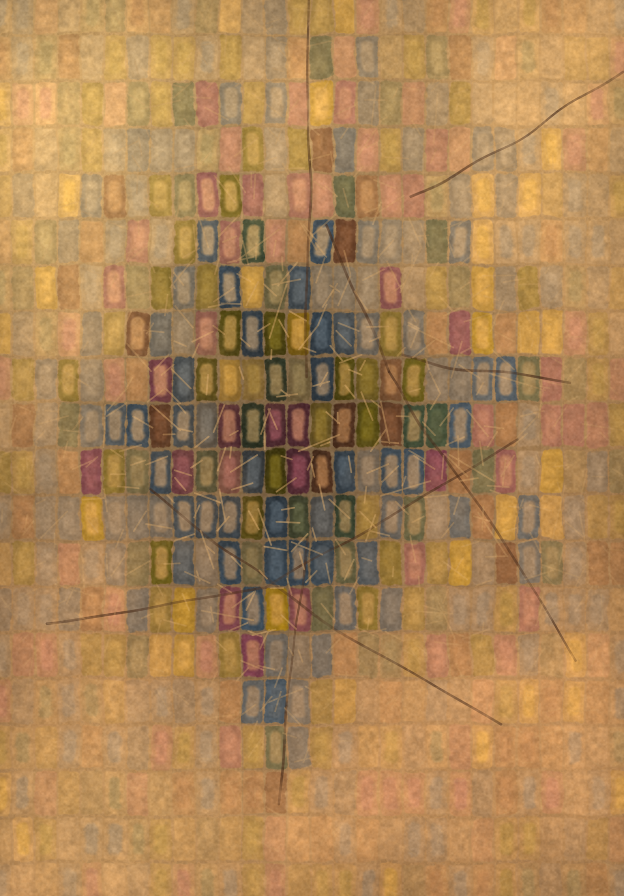
Write a WebGL 2 fragment shader that draws this pattern.

```glsl
#version 300 es
precision highp float;
uniform vec2 u_resolution;
out vec4 outColor;

const float ASPECT = 0.693;
const vec2 GRID = vec2(27.14, 19.49);

float hash(vec2 p) {
  vec3 q = fract(p.xyx * vec3(0.1031, 0.1030, 0.0973));
  q += dot(q, q.yzx + 33.33);
  return fract((q.x + q.y) * q.z);
}

float noise(vec2 p) {
  vec2 i = floor(p), f = fract(p);
  f = f * f * (3.0 - 2.0 * f);
  return mix(mix(hash(i), hash(i + vec2(1, 0)), f.x),
             mix(hash(i + vec2(0, 1)), hash(i + vec2(1, 1)), f.x), f.y);
}

float fbm(vec2 p) {
  float sum = 0.0, amp = 0.5;
  for (int i = 0; i < 4; i++) {
    sum += amp * noise(p);
    p = mat2(1.6, 1.2, -1.2, 1.6) * p + 7.3;
    amp *= 0.5;
  }
  return sum;
}

float blob(vec2 p, vec2 center, vec2 size) {
  vec2 d = (p - center) / size;
  return exp(-dot(d, d));
}

float roundBox(vec2 p, vec2 size, float radius) {
  vec2 d = abs(p) - size + radius;
  return length(max(d, 0.0)) + min(max(d.x, d.y), 0.0) - radius;
}

float segment(vec2 p, vec2 a, vec2 b) {
  vec2 d = b - a;
  return length(p - a - d * clamp(dot(p - a, d) / dot(d, d), 0.0, 1.0));
}

float lineMask(float dist, float width, float pixel) {
  return 1.0 - smoothstep(width, width + 1.2 * pixel, dist);
}

// Strength of the pigment over the panel
float density(vec2 p) {
  float d = 0.80 * blob(p, vec2(0.43, 0.48), vec2(0.21, 0.20));
  d += 0.42 * blob(p, vec2(0.43, 0.72), vec2(0.055, 0.18));
  d += 0.38 * blob(p, vec2(0.42, 0.53), vec2(0.50, 0.16));
  d += 0.30 * blob(p, vec2(0.78, 0.50), vec2(0.10, 0.18));
  d += 0.34 * blob(p, vec2(0.46, 0.18), vec2(0.34, 0.19));
  return min(d + 0.10, 1.0);
}

vec3 pigment(float k) {
  if (k < 0.38) return vec3(0.23, 0.30, 0.36);
  if (k < 0.56) return vec3(0.38, 0.34, 0.08);
  if (k < 0.70) return vec3(0.46, 0.23, 0.29);
  if (k < 0.84) return vec3(0.23, 0.29, 0.21);
  if (k < 0.93) return vec3(0.38, 0.23, 0.15);
  return vec3(0.66, 0.50, 0.10);
}

// Short random strokes, one per tile of a rotated lattice
float scratches(vec2 p, float angle, float scale, float pixel) {
  p = mat2(cos(angle), sin(angle), -sin(angle), cos(angle)) * p * scale;
  vec2 id = floor(p), f = fract(p);
  float turn = 6.28 * hash(id + 3.7), reach = 0.15 + 0.27 * hash(id + 9.1);
  vec2 dir = reach * vec2(cos(turn), sin(turn));
  float m = lineMask(segment(f, 0.5 - dir, 0.5 + dir) / scale, 0.0003, pixel);
  return m * step(0.4, hash(id + 5.3));
}

void main() {
  vec2 p = gl_FragCoord.xy / u_resolution;
  p.y = 1.0 - p.y;
  vec2 q = p * vec2(ASPECT, 1.0);
  float pixel = 1.0 / u_resolution.y;
  float grain = fbm(q * 150.0), cloud = fbm(q * 9.0);

  // Warm ground lit from the upper left
  float glow = blob(p, vec2(0.10, 0.14), vec2(0.36, 0.32));
  glow += 0.55 * blob(p, vec2(0.85, 0.12), vec2(0.45, 0.30));
  glow += 0.35 * blob(p, vec2(0.18, 0.92), vec2(0.25, 0.12));
  vec3 ground = mix(vec3(0.82, 0.595, 0.37), vec3(1.0, 0.79, 0.49), min(glow, 1.0));
  ground *= 0.88 + 0.25 * cloud;

  // Grid of painted cells
  vec2 wobble = vec2(noise(q * 35.0), noise(q * 35.0 + 40.0)) - 0.5;
  vec2 g = p * GRID + vec2(0.5, 0.246) + wobble * vec2(0.14, 0.08);
  vec2 id = floor(g), local = (fract(g) - 0.5) * vec2(1.0, 2.0);
  float pick = hash(id + 11.0), vary = hash(id + 47.0), kind = hash(id + 83.0);
  float field = density((id - vec2(0.0, -0.254)) / GRID);
  float strength = clamp(field * (0.45 + 0.95 * vary), 0.0, 1.0);
  float rough = (grain - 0.47) * 0.16;
  float outer = roundBox(local, vec2(0.45, 0.93), 0.13) + rough;
  float inner = roundBox(local, vec2(0.27, 0.69), 0.22) + rough;
  float body = 1.0 - smoothstep(-0.04, 0.05, outer);
  float core = 1.0 - smoothstep(-0.10, 0.09, inner);

  vec3 tint = pigment(pick);
  vec3 dark = tint * mix(1.1, 0.62, blob(p, vec2(0.43, 0.47), vec2(0.19, 0.18)));
  vec3 rim = mix(ground, dark, min(strength * 1.15, 0.94));
  vec3 pale = mix(ground, tint * 1.5, 0.22 + 0.18 * field) * mix(1.03, 0.90, field);
  vec3 solid = mix(ground, tint * 1.15, min(strength * 1.05, 0.88));
  vec3 fill = kind < 0.62 ? pale : solid;
  vec3 cell = mix(rim, fill, core);

  // Grout, worn more heavily between the rows
  float row = smoothstep(0.78, 0.98, abs(local.y));
  float wear = smoothstep(0.40, 0.62, grain) * (0.20 + 0.5 * row);
  vec3 grout = mix(ground, vec3(0.43, 0.37, 0.28), min(field * 0.75 + 0.08, 0.7));
  grout = mix(grout, vec3(0.45, 0.37, 0.27), wear * (0.25 + 0.35 * field));
  vec3 color = mix(grout, cell, body);
  color = mix(color, ground * 0.72, wear * row * 0.35);

  // Translucent wax and central shade
  color = mix(color, ground, 0.16 * smoothstep(0.42, 0.7, cloud));
  color *= 1.0 - 0.14 * blob(p, vec2(0.43, 0.50), vec2(0.30, 0.25));

  // Long dark cracks
  vec4 cracks[10] = vec4[10](
    vec4(1.0, 0.08, 0.66, 0.22), vec4(0.08, 0.695, 0.42, 0.66),
    vec4(0.42, 0.66, 0.83, 0.49), vec4(0.24, 0.55, 0.44, 0.66),
    vec4(0.44, 0.66, 0.80, 0.81), vec4(0.52, 0.25, 0.62, 0.42),
    vec4(0.62, 0.42, 0.93, 0.74), vec4(0.64, 0.40, 0.91, 0.43),
    vec4(0.496, 0.0, 0.49, 0.42), vec4(0.49, 0.60, 0.45, 0.90));
  vec2 bent = q + 0.012 * (vec2(noise(q * 14.0), noise(q * 14.0 + 20.0)) - 0.5);
  for (int i = 0; i < 10; i++) {
    vec2 a = cracks[i].xy * vec2(ASPECT, 1.0), b = cracks[i].zw * vec2(ASPECT, 1.0);
    float m = lineMask(segment(bent, a, b), 0.0007, pixel);
    color = mix(color, vec3(0.30, 0.19, 0.12), m * (0.2 + 0.5 * noise(q * 60.0)));
  }

  // Fine pale scratches and surface grain
  float marks = 0.0;
  for (int i = 0; i < 4; i++) {
    float n = float(i);
    marks = max(marks, scratches(q + n * 0.37, n * 0.8 + 0.3, 13.0 + 6.0 * n, pixel));
  }
  color = mix(color, vec3(0.83, 0.65, 0.42), marks * (0.12 + 0.38 * field));
  color *= 0.86 + 0.29 * grain;
  color += 0.05 * (noise(q * 420.0) - 0.5);
  vec2 edge = abs(p - 0.5) * 2.0;
  color *= 1.0 - 0.10 * pow(max(edge.x, edge.y), 8.0);
  outColor = vec4(clamp(color, 0.0, 1.0), 1.0);
}
```
